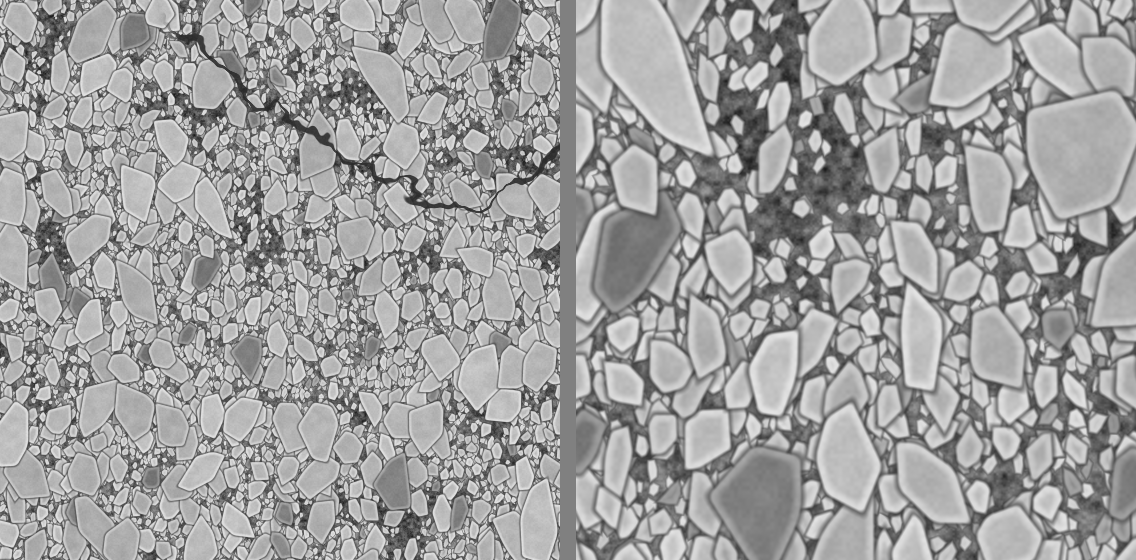
Left, the full canvas; right, a detail of the centre.
This texture is drawn by a Shadertoy shader. Its source:

```glsl
// Polished grey breccia: angular pale grains of many sizes in a dark matrix, cut by a crack.

float hash(vec2 p) {
    vec3 q = fract(p.xyx * vec3(0.1031, 0.1030, 0.0973));
    q += dot(q, q.yzx + 33.33);
    return fract((q.x + q.y) * q.z);
}

float noise(vec2 p) {
    vec2 i = floor(p), f = fract(p);
    f = f * f * (3.0 - 2.0 * f);
    return mix(mix(hash(i), hash(i + vec2(1, 0)), f.x),
               mix(hash(i + vec2(0, 1)), hash(i + vec2(1, 1)), f.x), f.y);
}

float fbm(vec2 p) {
    return 0.53 * noise(p) + 0.3 * noise(p * 2.1 + 7.0) + 0.17 * noise(p * 4.3 + 19.0);
}

float smoothMax(float a, float b, float k) {
    float h = max(k - abs(a - b), 0.0) / k;
    return max(a, b) + 0.25 * h * h * k;
}

// Signed distance to a convex chip with six random facets
float chip(vec2 p, vec2 radius, vec2 seed) {
    float d = -1.0;
    for (int k = 0; k < 6; k++) {
        vec2 s = seed + float(k) * vec2(3.7, 9.1);
        float a = (float(k) + 0.8 * hash(s)) * 1.0472;
        vec2 n = vec2(cos(a), sin(a));
        float facet = (dot(p / radius, n) - mix(0.72, 1.05, hash(s + 51.0))) / length(n / radius);
        d = smoothMax(d, facet, 0.18 * radius.x);
    }
    return d;
}

// Vertical offset from the crack, which sags to the right and then rises
float crackOffset(vec2 uv) {
    float y = 0.635 + 0.6 * abs(uv.x - 0.86) - 0.07 * sin(5.6 * clamp(uv.x - 0.3, 0.0, 0.56));
    y += 0.05 * (noise(uv * 22.0) - 0.5) + 0.014 * (noise(uv * 75.0) - 0.5);
    return uv.y - y;
}

// Dark patches where few small grains survive
float voids(vec2 uv) {
    float nearCrack = exp(-abs(crackOffset(uv)) * 45.0) * smoothstep(0.25, 0.35, uv.x);
    return clamp(smoothstep(0.55, 0.8, fbm(uv * 11.0 + 4.0))
               + nearCrack * smoothstep(0.3, 0.6, noise(uv * 14.0 + 31.0)), 0.0, 1.0);
}

// Paints one size class of grains over the shade so far
float grainLayer(float shade, vec2 uv, float size, float chance, float voidLoss, float soft) {
    vec2 cell = size * vec2(0.8, 1.2);
    vec2 base = floor(uv / cell);
    float gap = min(0.0042, size * 0.13);
    for (int j = -1; j <= 1; j++)
    for (int i = -1; i <= 1; i++) {
        vec2 id = base + vec2(i, j);
        vec2 seed = id + size * 4000.0 + 17.0;
        vec2 jitter = vec2(hash(seed + 5.3), hash(seed + 8.9)) - 0.5;
        vec2 center = (id + 0.5 + 0.55 * jitter) * cell;
        if (hash(seed) > chance * (1.0 - voidLoss * voids(center))) continue;

        // Mostly upright, leaning either way
        float lean = 1.3 * (hash(seed + 13.1) - 0.5) + 0.5 * (hash(seed + 71.0) - 0.5);
        float c = cos(lean), s = sin(lean);
        vec2 p = mat2(c, -s, s, c) * (uv - center);
        float width = size * mix(0.24, 0.43, hash(seed + 21.7));
        float stretch = mix(1.1, 2.1, hash(seed + 34.2));
        float d = chip(p, width * vec2(1.0, stretch), seed + 40.0);
        if (d > gap) continue;

        // Grey body with soft mottling and a paler rim
        float tone = hash(seed + 61.5);
        float body = 0.71 + 0.09 * (tone - 0.5) + 0.10 * (fbm(uv * 65.0 + tone * 40.0) - 0.5);
        float stained = step(0.93, hash(seed + 83.0));
        body -= 0.22 * stained;
        float rim = smoothstep(-0.0065, -0.0015, d) * (1.0 - 0.6 * stained);
        float surface = mix(body, 0.83 + 0.10 * (tone - 0.5), rim);
        shade = mix(shade, 0.25, 0.7 * (1.0 - smoothstep(0.0, gap, d)));
        shade = mix(shade, surface, 1.0 - smoothstep(-soft, soft, d));
    }
    return shade;
}

void mainImage(out vec4 fragColor, in vec2 fragCoord) {
    vec2 uv = fragCoord / iResolution.y;
    float soft = max(0.0012, 0.7 / iResolution.y);

    // Gritty matrix
    float hollow = voids(uv);
    float shade = 0.41 + 0.55 * (fbm(uv * 170.0) - 0.5) - 0.10 * hollow;

    // Grains from dust to pebbles, larger ones on top
    shade = grainLayer(shade, uv, 0.010, 0.62, 0.7, soft);
    shade = grainLayer(shade, uv, 0.017, 0.75, 0.8, soft);
    shade = grainLayer(shade, uv, 0.029, 0.75, 0.85, soft);
    shade = grainLayer(shade, uv, 0.050, 0.62, 0.7, soft);
    shade = grainLayer(shade, uv, 0.084, 0.45, 0.4, soft);

    // Crack of uneven width
    float open = 0.0005 + 0.004 * noise(uv * 28.0 + 3.0);
    float crack = 1.0 - smoothstep(open, open + 2.0 * soft, 0.75 * abs(crackOffset(uv)));
    shade = mix(shade, 0.17, 0.9 * crack * smoothstep(0.28, 0.33, uv.x));

    // Fine surface grain
    shade += 0.035 * (noise(uv * 420.0) - 0.5);
    fragColor = vec4(vec3(clamp(shade, 0.0, 1.0)), 1.0);
}
```
